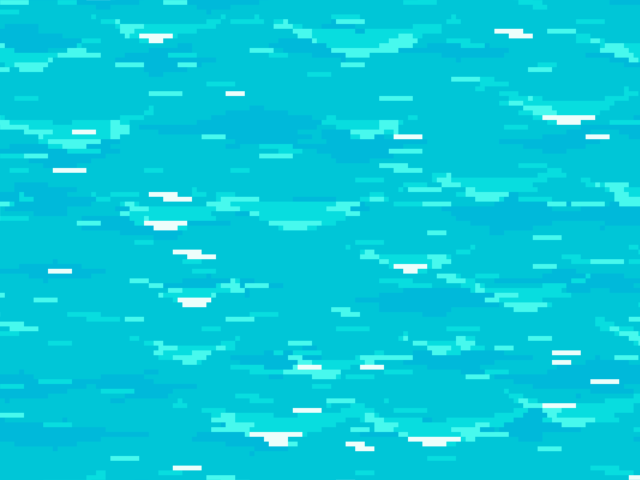
A Shadertoy shader for this texture:

```glsl
const float ROWS = 100.0;      // blocks per canvas height
const float SOFTNESS = 0.17;   // block edge blur, in blocks

const vec3 DEEP   = vec3(0.00, 0.725, 0.855);
const vec3 WATER  = vec3(0.00, 0.775, 0.845);
const vec3 LIGHT  = vec3(0.03, 0.865, 0.875);
const vec3 BRIGHT = vec3(0.28, 0.975, 0.935);
const vec3 FOAM   = vec3(0.93, 0.995, 0.985);

float hash(vec2 p, float seed) {
    vec3 q = fract(vec3(p.xyx + seed * 17.31) * vec3(0.1031, 0.1030, 0.0973));
    q += dot(q, q.yzx + 33.33);
    return fract((q.x + q.y) * q.z);
}

// Jittered, staggered lattice point
vec2 scatter(vec2 id, vec2 size, float seed) {
    vec2 jitter = vec2(hash(id, seed), hash(id, seed + 1.0)) - 0.5;
    float stagger = 0.5 * mod(id.y, 2.0);
    return floor((id + 0.5 + vec2(stagger, 0.0) + 0.55 * jitter) * size);
}

// Ragged horizontal offset of one row of blocks
float raggedness(float row, vec2 id, float amount) {
    return floor((hash(vec2(row, id.x + id.y * 7.0), 5.0) - 0.5) * amount + 0.5);
}

// Smile-shaped swell: 0 none, 1 light body, 2 bright rim, 3 foam
float swell(vec2 q, vec2 id) {
    float side = q.x < 0.0 ? 10.0 : 20.0;
    float size = mix(10.0, 20.0, hash(id, 3.0));
    float width = size * mix(0.75, 1.2, hash(id, side));
    float height = size * 0.42;
    float u = abs(q.x + raggedness(q.y, id, 5.0)) / width;

    float bottom = height * pow(u, 1.35);
    float top = height * (0.6 + 0.4 * u * u);
    float body = step(u, 1.0) * step(bottom, q.y + 0.5) * step(q.y, top);

    float rimStart = mix(0.15, 0.5, hash(id, side + 1.0));
    float rim = step(rimStart, u) * step(u, rimStart + 0.36)
              * step(q.y - bottom, 1.7) * step(hash(id, side + 2.0), 0.75);

    float crestWidth = size * (q.y < 0.5 ? 0.15 : 0.28);
    float crest = step(0.0, q.y) * step(q.y, 1.0) * step(abs(q.x), crestWidth);
    float crestTone = hash(id, 4.0) > 0.5 ? 3.0 : 2.0;
    return max(body * (1.0 + rim), crest * crestTone);
}

float swells(vec2 p, vec2 size) {
    vec2 base = floor(p / size);
    float tone = 0.0;
    for (int j = -1; j <= 1; j++)
    for (int i = -2; i <= 1; i++) {
        vec2 id = base + vec2(i, j);
        if (hash(id, 2.0) < 0.9)
            tone = max(tone, swell(p - scatter(id, size, 6.0), id));
    }
    return tone;
}

// Flat diamond patches of deeper water
float deepWater(vec2 p, vec2 size) {
    vec2 base = floor(p / size);
    float found = 0.0;
    for (int j = -1; j <= 1; j++)
    for (int i = -2; i <= 1; i++) {
        vec2 id = base + vec2(i, j);
        vec2 q = p - scatter(id, size, 40.0);
        q.x += raggedness(q.y, id, 9.0);
        vec2 extent = vec2(mix(10.0, 19.0, hash(id, 42.0)), mix(2.0, 4.5, hash(id, 43.0)));
        found = max(found, step(abs(q.x) / extent.x + abs(q.y) / extent.y, 1.0));
    }
    return found;
}

// Short one-row strokes, some continued one row lower
float dashes(vec2 p, vec2 size, float density, float seed) {
    float row = floor(p.y / size.y);
    p.x += floor(hash(vec2(row, 1.0), seed) * size.x);
    vec2 id = floor(p / size);
    vec2 q = p - id * size;
    float len = 4.0 + floor(4.0 * hash(id, seed + 1.0));
    float start = floor((size.x - len) * hash(id, seed + 2.0));
    float y = floor(size.y * hash(id, seed + 3.0));
    bool lower = q.y == y - 1.0 && hash(id, seed + 4.0) > 0.72;
    float x = q.x - start - (lower ? floor(len * 0.6) : 0.0);
    bool inside = (q.y == y || lower) && x >= 0.0 && x < len;
    return inside && hash(id, seed + 5.0) < density ? 1.0 : 0.0;
}

vec3 blockColour(vec2 p) {
    vec2 strokeCell = vec2(18.0, 5.0);
    float tone = swells(p, vec2(33.0, 16.0));
    tone = max(tone, dashes(p, strokeCell, 0.50, 60.0));
    tone = max(tone, 2.0 * dashes(p + 2.0, strokeCell, 0.36, 70.0));
    tone = max(tone, 3.0 * dashes(p + 4.0, strokeCell, 0.10, 80.0));
    if (tone > 2.5) return FOAM;
    if (tone > 1.5) return BRIGHT;
    if (tone > 0.5) return LIGHT;
    return mix(WATER, DEEP, deepWater(p, vec2(33.0, 16.0)));
}

void mainImage(out vec4 fragColor, in vec2 fragCoord) {
    // Blend the four nearest blocks across a narrow edge
    vec2 p = fragCoord / iResolution.y * ROWS - 0.5;
    vec2 block = floor(p);
    float blur = clamp(0.5 * ROWS / iResolution.y, SOFTNESS, 0.5);
    vec2 f = smoothstep(0.5 - blur, 0.5 + blur, p - block);
    vec3 lower = mix(blockColour(block), blockColour(block + vec2(1, 0)), f.x);
    vec3 upper = mix(blockColour(block + vec2(0, 1)), blockColour(block + 1.0), f.x);
    fragColor = vec4(mix(lower, upper, f.y), 1.0);
}
```
